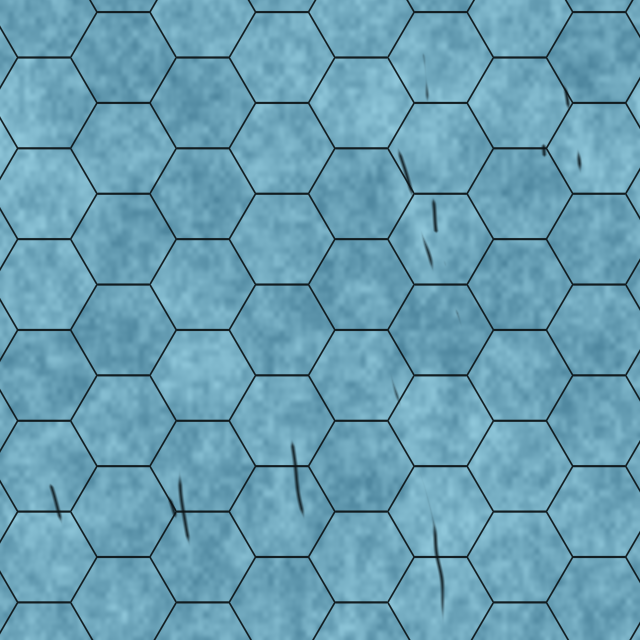
Reproduce this pattern procedurally as a WebGL 1 fragment shader.

```glsl
precision highp float;

uniform vec2 u_resolution;

// Tile grid, in fractions of the canvas
const vec2 ORIGIN = vec2(0.0690, 0.8392);
const vec2 SPACING = vec2(0.1239, 0.1419);
const float FLAT_HALF_WIDTH = 0.0017;
const float SLANT_HALF_WIDTH = 0.0013;

// Glaze and line colours
const vec3 DARK_GLAZE = vec3(0.36, 0.58, 0.67);
const vec3 LIGHT_GLAZE = vec3(0.49, 0.71, 0.79);
const vec3 GROUT = vec3(0.05, 0.08, 0.09);
const vec3 CRACK = vec3(0.06, 0.11, 0.13);
const float TILE_VARIATION = 0.45;

// Cracks
const int CRACK_COUNT = 12;
const float CRACK_STEP = 0.2065;
const float CRACK_HALF_WIDTH = 0.0024;
const float CRACK_SOFTNESS = 0.0022;
const float CRACK_SLANT = 0.17;
const float STAIN_WIDTH = 0.022;

float hash(vec2 p) {
  vec3 q = fract(p.xyx * vec3(0.1031, 0.1030, 0.0973));
  q += dot(q, q.yzx + 33.33);
  return fract((q.x + q.y) * q.z);
}

float noise(vec2 p) {
  vec2 i = floor(p);
  vec2 f = fract(p);
  f = f * f * (3.0 - 2.0 * f);
  return mix(mix(hash(i), hash(i + vec2(1.0, 0.0)), f.x),
             mix(hash(i + vec2(0.0, 1.0)), hash(i + vec2(1.0)), f.x), f.y);
}

// Signed mottling around zero, slightly stretched downwards
float mottle(vec2 uv) {
  vec2 p = uv * vec2(1.0, 0.85) + 3.0;
  return 0.35 * (noise(p * 7.0) - 0.5)
       + 0.65 * (noise(p * 24.0) - 0.5)
       + 0.85 * (noise(p * 62.0) - 0.5)
       + 0.65 * (noise(p * 118.0) - 0.5);
}

// Flat-topped hexagons: xy = distances to flat and slanted edges, zw = tile id
vec4 hexTile(vec2 uv) {
  const vec2 period = vec2(1.7320508, 1.0);
  vec2 p = (uv - ORIGIN) / SPACING * period * vec2(0.5, 1.0);
  vec2 idA = floor(p / period + 0.5);
  vec2 idB = floor(p / period) + 0.5;
  vec2 a = p - idA * period;
  vec2 b = p - idB * period;
  bool useA = dot(a, a) < dot(b, b);
  vec2 q = abs(useA ? a : b);
  vec2 edges = 0.5 - vec2(q.y, dot(q, vec2(0.8660254, 0.5)));
  return vec4(edges * SPACING.y, useA ? idA : idB);
}

// Broken, drifting cracks: x = crack coverage, y = pale stain around them
vec2 cracks(vec2 uv, float pixel) {
  vec2 wear = vec2(0.0);
  for (int n = 0; n < CRACK_COUNT; n++) {
    float i = float(n);
    float late = step(9.5, i);
    float column = fract(0.44 + CRACK_STEP * i);
    float busy = (column - 0.66) / 0.11;
    float halfLength = 0.07 + 0.19 * exp(-busy * busy);
    float middle = 0.2 + 0.6 * smoothstep(0.4, 0.75, column) - 0.58 * late;
    float along = uv.y - middle;

    float path = column - 0.05 * late - CRACK_SLANT * along
               + 0.012 * sin(uv.y * 11.0 + i * 1.7)
               + 0.005 * (noise(vec2(uv.y * 22.0, i * 5.0)) - 0.5);
    float across = abs(uv.x - path);
    float taper = 1.0 - smoothstep(0.75 * halfLength, halfLength, abs(along));

    // Odd cracks run long, even ones break into short dashes
    float longRun = mod(i, 2.0);
    float grain = noise(vec2(uv.y * mix(34.0, 15.0, longRun), i * 7.0 + 2.0));
    float threshold = mix(0.6, 0.38, longRun);
    float dash = smoothstep(threshold, threshold + 0.22, grain) * taper;
    float halfWidth = CRACK_HALF_WIDTH * dash;
    float soft = CRACK_SOFTNESS + 0.5 * pixel;
    float line = 1.0 - smoothstep(halfWidth - soft, halfWidth + soft, across);

    wear.x = max(wear.x, line * dash);
    float spread = across / STAIN_WIDTH;
    wear.y = max(wear.y, exp(-spread * spread) * taper);
  }
  return wear;
}

void main() {
  vec2 uv = gl_FragCoord.xy / u_resolution;
  float pixel = 1.0 / min(u_resolution.x, u_resolution.y);
  vec4 tile = hexTile(uv);
  vec2 wear = cracks(uv, pixel);

  // Mottled glaze with a tone for each tile
  float tone = 0.54 + mottle(uv) + TILE_VARIATION * (hash(tile.zw * 2.0 + 40.0) - 0.5);
  tone += 0.35 * wear.y;
  vec3 color = mix(DARK_GLAZE, LIGHT_GLAZE, clamp(tone, -0.4, 1.5));

  // Cracks, then the lines between tiles
  color = mix(color, CRACK, 0.92 * wear.x);
  vec2 halfWidth = vec2(FLAT_HALF_WIDTH, SLANT_HALF_WIDTH);
  vec2 lines = 1.0 - smoothstep(halfWidth - 0.7 * pixel, halfWidth + 0.7 * pixel, tile.xy);
  color = mix(color, GROUT, 0.95 * max(lines.x, lines.y));

  gl_FragColor = vec4(color, 1.0);
}
```
